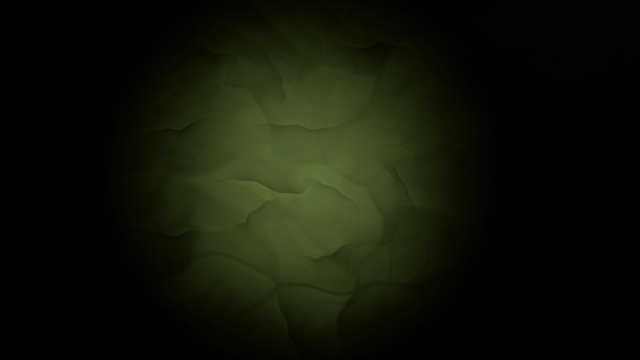
Reproduce this background procedurally as a WebGL 1 fragment shader.

```glsl
precision highp float;

uniform vec2 u_resolution;

vec2 hash2(vec2 c) {
  vec2 q = vec2(dot(c, vec2(127.1, 311.7)), dot(c, vec2(269.5, 183.3)));
  return fract(sin(q) * 43758.5);
}

// Tilted cellular facets with a thin dark crease where two cells meet.
float facets(vec2 p) {
  vec2 cell = floor(p);
  vec2 nearest = vec2(0.0);
  vec2 tilt = vec2(0.0);
  float d1 = 8.0;
  float d2 = 8.0;
  for (int j = -1; j <= 1; j++) {
    for (int i = -1; i <= 1; i++) {
      vec2 c = cell + vec2(float(i), float(j));
      vec2 offset = p - c - hash2(c);
      float d = length(offset);
      if (d < d1) {
        d2 = d1;
        d1 = d;
        nearest = offset;
        tilt = hash2(c + 37.0) - 0.5;
      } else {
        d2 = min(d2, d);
      }
    }
  }
  float crease = 1.0 - smoothstep(0.0, 0.12, d2 - d1);
  float slope = dot(tilt, nearest) * 1.6 + tilt.x * 0.5;
  return slope * smoothstep(0.0, 0.1, d2 - d1) - 0.22 * crease;
}

// Tapered fold from a to b: shadow on its right, a thin highlight on its left.
float fold(vec2 p, vec2 a, vec2 b, float width) {
  vec2 along = b - a;
  float t = dot(p - a, along) / dot(along, along);
  float side = (along.x * (p.y - a.y) - along.y * (p.x - a.x)) / length(along);
  side += 0.012 * sin(t * 5.0 + a.x * 9.0) + 0.003 * sin(t * 23.0);
  float taper = smoothstep(0.0, 0.35, t) * (1.0 - smoothstep(0.65, 1.0, t));
  float shadow = exp(-abs(side) / width) * (1.0 - smoothstep(-0.003, 0.002, side));
  float light = exp(-abs(side) / 0.008) * smoothstep(-0.001, 0.004, side);
  return taper * (0.4 * light - shadow);
}

float mainFolds(vec2 p) {
  float f = fold(p, vec2(0.92, 0.49), vec2(0.61, 0.47), 0.022);
  f += 1.3 * fold(p, vec2(0.91, 0.92), vec2(1.20, 0.81), 0.030);
  f += fold(p, vec2(0.79, 0.315), vec2(0.98, 0.325), 0.024);
  f += 1.3 * fold(p, vec2(0.37, 0.62), vec2(0.59, 0.67), 0.020);
  f += 0.8 * fold(p, vec2(0.67, 0.65), vec2(1.00, 0.68), 0.014);
  f += 1.3 * fold(p, vec2(0.30, 0.39), vec2(0.58, 0.33), 0.022);
  f += 1.5 * fold(p, vec2(0.91, -0.03), vec2(0.75, 0.22), 0.050);
  f += fold(p, vec2(0.45, 0.88), vec2(0.66, 0.83), 0.018);
  f += 0.7 * fold(p, vec2(0.61, 0.34), vec2(0.79, 0.45), 0.018);
  f += 0.7 * fold(p, vec2(0.88, 0.54), vec2(1.03, 0.43), 0.016);
  f += 0.6 * fold(p, vec2(0.73, 0.88), vec2(0.77, 0.68), 0.012);
  f += 0.8 * fold(p, vec2(1.10, 0.55), vec2(1.18, 0.36), 0.020);
  return f;
}

void main() {
  // Canvas height is one unit; keep the composition centred at other ratios.
  vec2 p = (gl_FragCoord.xy - 0.5 * u_resolution) / u_resolution.y + vec2(0.889, 0.5);

  // Bent coordinates give the creases an irregular path.
  vec2 bent = p + 0.025 * sin(p.yx * vec2(13.0, 11.0) + vec2(1.0, 4.0))
                + 0.010 * sin(p.yx * vec2(37.0, 31.0) + p.xy * 17.0);

  // Three scales of crumpling, turned and stretched differently.
  float paper = 0.0;
  float weight = 0.5;
  vec2 q = bent * vec2(4.0, 5.5);
  for (int i = 0; i < 3; i++) {
    paper += weight * facets(q);
    q = mat2(0.8, 0.6, -0.6, 0.8) * q * 2.1 + 5.3;
    weight *= 0.55;
  }

  // Round spotlight with deeper relief towards its rim.
  float r = length(p - vec2(0.835, 0.515));
  float glow = 0.41 * (1.0 - smoothstep(0.02, 0.60, r));
  float relief = mix(0.25, 0.95, smoothstep(0.1, 0.55, r));
  float level = glow * (1.0 + relief * paper + 0.28 * mainFolds(bent));

  // Barely lit paper in the upper right corner.
  level += 0.018 * smoothstep(0.5, 1.0, p.y) * smoothstep(1.0, 1.5, p.x) * (1.0 + paper);

  // Olive tint whose blue fades out first.
  vec3 olive = level * vec3(0.87, 1.0, 0.58) - vec3(0.012, 0.004, 0.04);
  gl_FragColor = vec4(max(olive, 0.0), 1.0);
}
```
